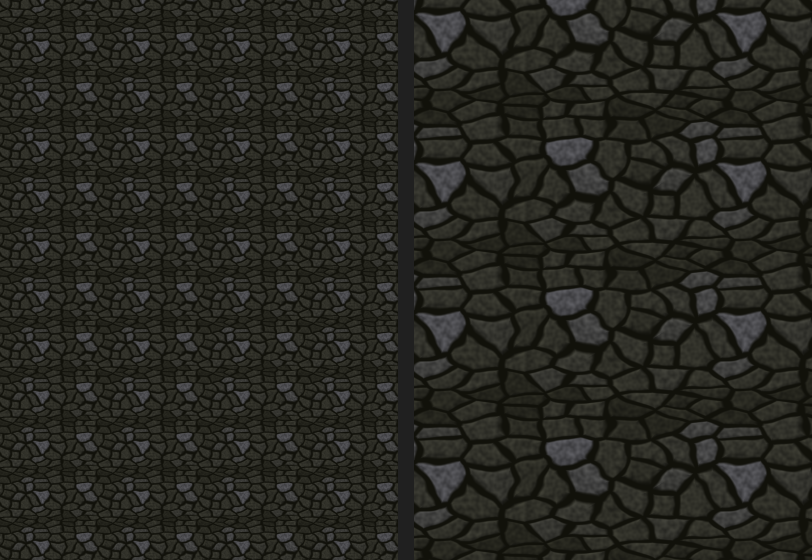
Left: the whole. Right: its middle third, enlarged.
Write a Shadertoy shader that draws this texture.

```glsl
// Dark dry-stone wall: one wide tile of flat, irregular stones repeated in a grid.
// Stones are cells of a wrapping Voronoi diagram, warped by wrapping gradient noise;
// each tile fades from large blue-grey slabs to small olive stones.

const float TAU = 6.2831853;
const vec2 REPEATS = vec2(3.97, 11.2);     // tiles across and down the canvas
const vec2 STONES = vec2(8.0, 7.0);        // stones across and down one tile
const float SLATE_ROW = 0.93;              // height of the pale band in a tile
const float SLATE_COLUMN = 0.36;           // first of two pale patches in a tile

const vec3 JOINT = vec3(0.065, 0.065, 0.040);
const vec3 OLIVE = vec3(0.135, 0.135, 0.105);
const vec3 STONE = vec3(0.190, 0.190, 0.160);
const vec3 SLATE = vec3(0.295, 0.295, 0.310);

struct Cell {
    float edge;    // distance to the nearest joint
    vec2 normal;   // direction towards that joint
    vec2 id;       // wrapped cell index
    vec2 seed;     // centre of the stone, in cells
};

vec2 hash2(vec2 p) {
    vec3 q = fract(p.xyx * vec3(0.1031, 0.1030, 0.0973));
    q += dot(q, q.yzx + 33.33);
    return fract((q.xx + q.yz) * q.zy);
}

vec2 gradient(vec2 p, vec2 period) {
    float angle = TAU * hash2(mod(p, period) + 17.0).x;
    return vec2(cos(angle), sin(angle));
}

// Gradient noise that wraps after the given period, about -0.7 to 0.7
float noise(vec2 p, vec2 period) {
    vec2 i = floor(p), f = fract(p);
    vec2 u = f * f * f * (f * (f * 6.0 - 15.0) + 10.0);
    vec2 e = vec2(1.0, 0.0);
    float a = dot(gradient(i, period), f);
    float b = dot(gradient(i + e, period), f - e);
    float c = dot(gradient(i + e.yx, period), f - e.yx);
    float d = dot(gradient(i + 1.0, period), f - 1.0);
    return mix(mix(a, b, u.x), mix(c, d, u.x), u.y);
}

float tileNoise(vec2 tile, vec2 period) {
    return noise(tile * period, period);
}

vec2 seedOffset(vec2 cell, vec2 period) {
    return 0.08 + 0.84 * hash2(mod(cell, period) + 5.0);
}

Cell voronoi(vec2 p, vec2 period) {
    vec2 base = floor(p), f = fract(p);
    vec2 nearCell = vec2(0.0), nearRay = vec2(0.0);
    float best = 1e3;
    for (int j = -1; j <= 1; j++)
    for (int i = -1; i <= 1; i++) {
        vec2 g = vec2(i, j);
        vec2 ray = g + seedOffset(base + g, period) - f;
        float d = dot(ray, ray);
        if (d < best) { best = d; nearRay = ray; nearCell = g; }
    }
    Cell c = Cell(1e3, vec2(0.0), mod(base + nearCell, period), p + nearRay);
    for (int j = -2; j <= 2; j++)
    for (int i = -2; i <= 2; i++) {
        vec2 g = nearCell + vec2(i, j);
        vec2 ray = g + seedOffset(base + g, period) - f;
        vec2 across = ray - nearRay;
        if (dot(across, across) > 1e-4) {
            vec2 n = normalize(across);
            float d = dot(0.5 * (nearRay + ray), n);
            if (d < c.edge) { c.edge = d; c.normal = n; }
        }
    }
    return c;
}

// How pale a stone is, from its place in the tile and its own random share
float stoneTone(vec2 tile, vec2 id) {
    float band = 0.5 + 0.5 * cos(TAU * (tile.y - SLATE_ROW));
    float patchy = 0.5 + 0.5 * cos(2.0 * TAU * (tile.x - SLATE_COLUMN));
    float share = hash2(id + 41.0).y;
    return clamp(0.04 + 0.5 * share + band * (0.12 + 0.42 * patchy), 0.0, 1.0);
}

vec3 wall(vec2 tile, float pixel) {
    // Uneven courses: stretched in the pale band, squeezed in the olive one
    vec2 p = tile;
    p.y -= 0.38 * sin(TAU * (tile.y - SLATE_ROW)) / TAU;
    p *= STONES;
    p += 0.22 * vec2(tileNoise(tile, vec2(12.0, 8.0)), tileNoise(tile + 0.37, vec2(10.0, 9.0)));
    Cell c = voronoi(p, STONES);

    // Stone colour
    float tone = stoneTone(c.seed / STONES, c.id);
    vec3 colour = mix(OLIVE, STONE, smoothstep(0.0, 0.5, tone));
    colour = mix(colour, SLATE, smoothstep(0.5, 0.95, tone));

    // Rough face, lit upper-left rim and shaded lower-right rim
    float grain = 0.28 * tileNoise(tile, vec2(36.0, 18.0)) + 0.3 * tileNoise(tile, vec2(72.0, 36.0));
    float rim = 1.0 - smoothstep(0.04, 0.26, c.edge);
    colour *= 1.0 + grain + 0.26 * rim * dot(c.normal, vec2(-0.5, -0.85));

    // Dark joints of worn, varying width
    float width = 0.055 + 0.05 * tileNoise(tile, vec2(14.0, 10.0));
    float face = smoothstep(width - 0.5 * pixel, width + 0.07 + 0.5 * pixel, c.edge);
    return mix(JOINT, colour, face);
}

void mainImage(out vec4 fragColor, in vec2 fragCoord) {
    float pixel = 0.5 * STONES.y * REPEATS.y / iResolution.y;
    vec3 sum = vec3(0.0);
    for (int s = 0; s < 4; s++) {
        vec2 shift = 0.5 * vec2(s % 2, s / 2) - 0.25;
        vec2 uv = (fragCoord + shift) / iResolution.xy;
        sum += wall(vec2(uv.x, 1.0 - uv.y) * REPEATS, pixel);
    }
    fragColor = vec4(sum / 4.0, 1.0);
}
```
